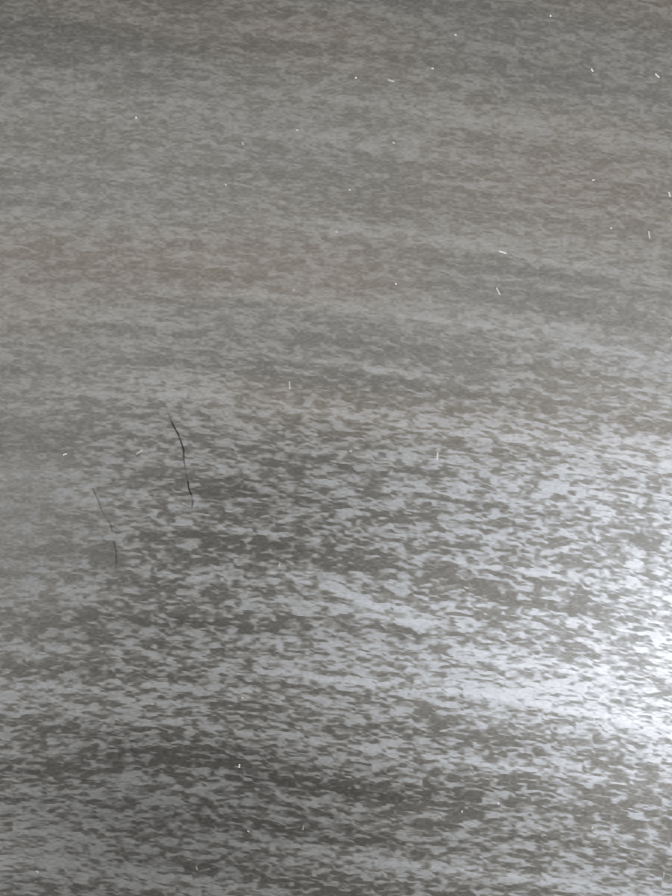
A Shadertoy shader for this texture:

```glsl
// Worn grey wood grain with pale flecks, dust and a window glare at the lower right.

float hash(vec2 p) {
    vec3 q = fract(vec3(p.xyx) * 0.1031);
    q += dot(q, q.yzx + 33.33);
    return fract((q.x + q.y) * q.z);
}

float noise(vec2 p) {
    vec2 i = floor(p), f = fract(p);
    f = f * f * (3.0 - 2.0 * f);
    return mix(mix(hash(i), hash(i + vec2(1, 0)), f.x),
               mix(hash(i + vec2(0, 1)), hash(i + vec2(1, 1)), f.x), f.y);
}

// Soft elliptical spot
float spot(vec2 p, vec2 center, vec2 radius) {
    vec2 d = (p - center) / radius;
    return exp(-dot(d, d));
}

// Pale vein: crisp lower edge, fading upward
float vein(float d, float width) {
    return smoothstep(-0.004, 0.003, d) * exp(-max(d, 0.0) / width);
}

// Sparse bright lint: short, randomly turned strokes
float dust(vec2 p, float px) {
    vec2 cell = floor(p * 17.0);
    float seed = hash(cell + 71.0);
    vec2 center = (cell + 0.2 + 0.6 * vec2(hash(cell + 5.0), hash(cell + 19.0))) / 17.0;
    float angle = 6.283 * hash(cell + 43.0);
    vec2 dir = vec2(cos(angle), sin(angle)), d = p - center;
    float reach = 0.0004 + 0.004 * pow(hash(cell + 31.0), 4.0);
    d -= dir * clamp(dot(d, dir), -reach, reach);
    return step(0.75, seed) * (0.4 + 0.6 * hash(cell + 57.0))
         * (1.0 - smoothstep(0.0003, 0.0006 + px, length(d)));
}

// Thin broken crack along a bent vertical path
float crack(vec2 p, vec2 foot, float rise, float bend, float px) {
    float y = p.y - foot.y;
    float d = abs(p.x - foot.x + bend * y * y + 0.005 * (noise(p * 70.0) - 0.5));
    float span = smoothstep(0.0, 0.01, y) * (1.0 - smoothstep(rise - 0.01, rise, y));
    return span * (1.0 - smoothstep(0.0003, 0.0008 + px, d)) * smoothstep(0.25, 0.6, noise(p * 90.0 + 8.0));
}

void mainImage(out vec4 fragColor, in vec2 fragCoord) {
    float px = 1.0 / iResolution.y;
    vec2 p = fragCoord * px;

    // Grain height: lines sag toward the right
    float grain = p.y + 0.05 * p.x + 0.08 * p.x * p.x + 0.012 * (noise(p * vec2(5, 7)) - 0.5);
    vec2 q = vec2(p.x, grain);

    // Large light and shadow
    float glare = spot(p, vec2(0.84, 0.26), vec2(0.33, 0.22));
    float haze = spot(p, vec2(0.0, 0.43), vec2(0.13, 0.17));
    float lower = 1.0 - smoothstep(0.40, 0.68, p.y);
    float shade = 0.52 + 0.34 * glare;
    shade -= 0.17 * spot(p, vec2(0.20, 0.08), vec2(0.38, 0.15));
    shade -= 0.07 * spot(p, vec2(0.30, 0.44), vec2(0.18, 0.08));
    shade -= 0.06 * spot(p, vec2(0.20, 0.30), vec2(0.16, 0.07));
    shade -= 0.09 * smoothstep(0.8, 1.02, p.y) * (1.0 - 0.6 * p.x);
    shade += 0.07 * spot(p, vec2(0.75, 0.55), vec2(0.25, 0.16));

    // Long streaks
    float broad = noise(q * vec2(2, 26)) - 0.5;
    float thread = noise(q * vec2(5, 80) + 40.0) - 0.5;
    float hair = noise(q * vec2(14, 210) + 60.0) - 0.5;
    shade += (0.02 + 0.035 * lower) * broad + 0.035 * thread + 0.025 * hair;

    // Pale veins, stronger toward the light
    float veins = 0.0;
    for (int i = 0; i < 13; i++) {
        float k = float(i);
        float level = 0.05 + 0.07 * k + 0.03 * hash(vec2(k, 3));
        float wave = 0.012 * (noise(vec2(p.x * 4.0, k * 7.0)) - 0.5);
        veins += vein(grain - level - wave, 0.005 + 0.007 * hash(vec2(k, 9)))
               * (0.4 + 0.6 * hash(vec2(k, 15)));
    }
    veins *= smoothstep(-0.1, 0.6, p.x) * (1.0 - 0.6 * smoothstep(0.65, 0.95, p.y));

    // Pale wedge under a straight seam
    float ridge = p.y - 0.362 + 0.112 * smoothstep(0.27, 0.62, p.x);
    float wedge = vein(ridge, 0.025) * (1.0 - smoothstep(0.360, 0.364, p.y)) * smoothstep(0.26, 0.33, p.x);
    float seam = smoothstep(0.335, 0.361, p.y) * (1.0 - smoothstep(0.361, 0.365, p.y))
               * smoothstep(0.1, 0.2, p.x) * (1.0 - smoothstep(0.45, 0.6, p.x));
    float pale = veins + 0.9 * wedge + 0.35 * seam;
    shade += 0.055 * pale;

    // Fine ragged flecks, denser on the pale parts
    vec2 ragged = q + vec2(0.006, 0.0025) * (noise(p * vec2(90, 130)) - 0.5);
    float flecks = 0.25 * noise(ragged * vec2(55, 170)) + 0.45 * noise(ragged * vec2(105, 310) + 17.0)
                 + 0.30 * noise(ragged * vec2(190, 470) + 29.0);
    flecks = smoothstep(0.32, 0.74, flecks + 0.16 * broad + 0.16 * thread + 0.13 * pale);
    float relief = (0.07 + 0.14 * lower + 0.10 * glare) * (1.0 - 0.75 * haze);
    relief *= 1.0 - 0.3 * spot(p, vec2(0.1, 0.03), vec2(0.3, 0.12));
    shade += relief * (flecks - 0.44);
    shade += (0.06 + 0.03 * glare) * (noise(p * vec2(300, 480)) - 0.5);

    // Warm shadows, cool highlights, faint brown stains
    vec3 color = shade * mix(vec3(1.015, 1.0, 0.965), vec3(0.992, 1.0, 1.012), smoothstep(0.45, 0.8, shade));
    float stain = smoothstep(0.45, 0.8, noise(q * vec2(3, 14) + 90.0)) * smoothstep(0.4, 0.6, p.y);
    color *= mix(vec3(1), vec3(1.01, 0.985, 0.955), stain * (1.0 - flecks * 0.6));
    color += vec3(-0.008, 0.0, 0.012) * flecks * lower;

    // Cracks and lint on top
    color *= 1.0 - 0.45 * crack(p, vec2(0.213, 0.43), 0.115, 2.2, px);
    color *= 1.0 - 0.18 * crack(p, vec2(0.13, 0.36), 0.1, 3.0, px);
    color = mix(color, vec3(0.93, 0.94, 0.95), 0.8 * dust(p, px));

    fragColor = vec4(clamp(color, 0.0, 1.0), 1.0);
}
```
